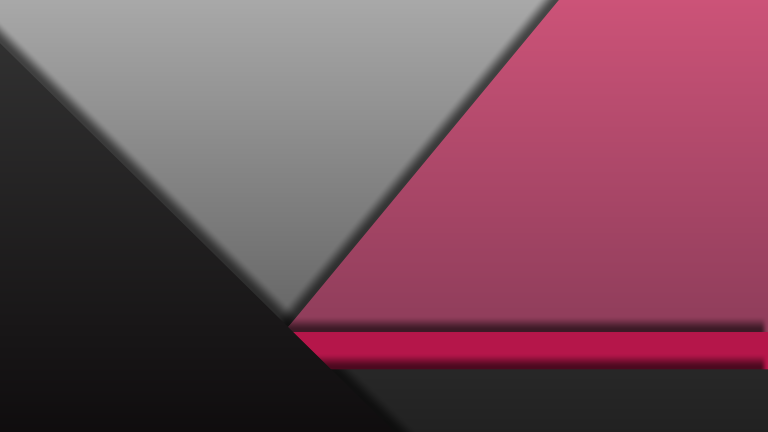
Give the GLSL for this background, as a Shadertoy shader.

```glsl
// Layered paper panels in grey, rose, crimson and black, with soft shadows along their edges.

#define SHADOW_WIDTH 0.038
#define SHADOW_STRENGTH 0.58
#define STRIPE_TOP 0.2315
#define STRIPE_BOTTOM 0.145
#define CORNER vec2(0.667, 0.243)
#define ROSE_EDGE vec2(0.625, 0.755)
#define BLACK_EDGE vec2(0.667, -0.657)

// Signed distance to a line through CORNER, positive on its right side
float rightOf(vec2 p, vec2 direction) {
    vec2 d = normalize(direction);
    return dot(p - CORNER, vec2(d.y, -d.x));
}

// Antialiased coverage where the distance is positive
float cover(float dist) {
    float pixel = 1.0 / iResolution.y;
    return smoothstep(-0.6 * pixel, 0.6 * pixel, dist);
}

// Light left beside an edge; dist is negative outside the casting panel
float shade(float dist) {
    return 1.0 - SHADOW_STRENGTH * smoothstep(-SHADOW_WIDTH, -0.004, dist);
}

void mainImage(out vec4 fragColor, in vec2 fragCoord) {
    vec2 p = fragCoord / iResolution.y;
    float rightSide = iResolution.x / iResolution.y;

    // Signed distances of the panels, positive inside
    float rose = rightOf(p, ROSE_EDGE);
    float black = -rightOf(p, -BLACK_EDGE);
    black = dot(p - CORNER, normalize(vec2(BLACK_EDGE.y, -BLACK_EDGE.x)));
    float stripe = STRIPE_TOP - p.y;
    float base = STRIPE_BOTTOM - p.y;

    // Panel colours, each a vertical gradient
    vec3 greyColor = vec3(mix(0.31, 0.66, p.y));
    vec3 roseColor = mix(vec3(0.484, 0.213, 0.319), vec3(0.80, 0.325, 0.47), p.y);
    vec3 crimsonColor = vec3(0.71, 0.085, 0.29);
    vec3 baseColor = vec3(mix(0.13, 0.155, p.y / STRIPE_BOTTOM));
    vec3 blackColor = mix(vec3(0.06, 0.05, 0.055), vec3(0.205), p.y);

    // Horizontal shadows fade out at the right end
    float endFade = smoothstep(0.0, 0.018, rightSide - p.x);

    // Stack the panels from back to front
    vec3 color = greyColor * shade(rose) * shade(black);
    color = mix(color, roseColor, cover(rose));
    color *= mix(1.0, shade(stripe), endFade * cover(rose));
    color = mix(color, crimsonColor, cover(stripe));
    color *= mix(1.0, shade(base), endFade * cover(stripe));
    color = mix(color, baseColor * shade(black), cover(base));
    color = mix(color, blackColor, cover(black));

    fragColor = vec4(color, 1.0);
}
```
